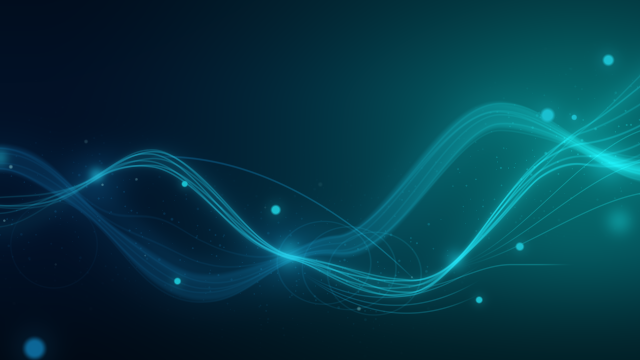
A WebGL 1 fragment shader for this background:

```glsl
precision highp float;
// Two woven ribbons of light cross a navy to teal gradient with floating motes.
// Ribbon paths are sums of smoothsteps; strands are offset copies that pinch
// at shared knots. Soft discs, thin arcs and hashed dust fill the space around.
uniform vec2 u_resolution;

const vec3 NAVY = vec3(0.006, 0.066, 0.15);
const vec3 DEEP_TEAL = vec3(0.008, 0.185, 0.25);
const vec3 EMERALD = vec3(0.01, 0.245, 0.19);
const vec3 BLUE = vec3(0.04, 0.34, 0.5);
const vec3 TEAL = vec3(0.08, 0.56, 0.56);
const vec3 CYAN = vec3(0.1, 0.75, 0.81);
const vec3 PALE = vec3(0.65, 0.95, 0.95);
const vec3 PEAK = vec3(0.25, 0.72, 0.75);

vec2 hash2(vec2 p) {
  vec3 q = fract(p.xyx * vec3(0.1031, 0.103, 0.0973));
  q += dot(q, q.yzx + 33.33);
  return fract((q.xx + q.yz) * q.zy);
}

// Heights of the bright ribbon and of the veil
float ribbonPath(float x) {
  return 0.37 + 0.19 * smoothstep(0.0, 0.41, x) - 0.266 * smoothstep(0.417, 0.81, x)
    - 0.093 * smoothstep(0.74, 1.11, x) + 0.391 * smoothstep(1.134, 1.62, x)
    + 0.3 * smoothstep(1.505, 1.99, x);
}

float veilPath(float x) {
  return 0.56 - 0.359 * smoothstep(0.0, 0.567, x) + 0.116 * smoothstep(0.579, 0.926, x)
    + 0.363 * smoothstep(0.937, 1.389, x) - 0.155 * smoothstep(1.389, 1.806, x);
}

// Converts a slope into the factor from vertical to perpendicular distance
float slopeScale(float rise, float run) {
  return run / length(vec2(rise, run));
}

float bump(float x, float center, float width) {
  float t = (x - center) / width;
  return exp(-t * t);
}

float stroke(float d, float halfWidth, float px) {
  return 1.0 - smoothstep(max(halfWidth - px, 0.0), halfWidth + px, abs(d));
}

float span(float x, float a, float b) {
  return smoothstep(a, a + 0.12, x) * (1.0 - smoothstep(b - 0.12, b, x));
}

float halo(vec2 p, float x, float y, float radius) {
  return bump(length(p - vec2(x, y)), 0.0, radius);
}

float disc(vec2 p, float x, float y, float r) {
  float d = length(p - vec2(x, y));
  return 1.0 - smoothstep(r * 0.55, r * 1.2, d) + 0.18 * bump(d, 0.0, r * 2.0);
}

float ring(vec2 p, vec2 center, vec2 radii, float px) {
  return stroke((length((p - center) / radii) - 1.0) * radii.y, 0.001, px);
}

// One randomly placed mote per grid cell, with varied size and strength
float dust(vec2 p, float cells, float radius) {
  vec2 id = floor(p * cells);
  vec2 kind = hash2(id + 71.0);
  float d = length(fract(p * cells) - 0.2 - 0.6 * hash2(id)) / cells;
  float size = radius * (0.5 + kind.y);
  return step(kind.x, 0.2) * (1.0 - smoothstep(size * 0.2, size, d)) * (0.3 + 0.7 * kind.y);
}

vec3 background(vec2 p) {
  vec3 col = mix(NAVY, DEEP_TEAL, smoothstep(0.1, 1.2, p.x));
  vec2 d = (p - vec2(1.62, 0.6)) * vec2(1.0, 1.1);
  col += EMERALD * exp(-3.5 * dot(d, d));
  col *= mix(0.5, 1.0, smoothstep(-0.08, 0.35, p.y));
  return col * mix(1.0, 0.75, smoothstep(0.7, 1.1, p.y));
}

void main() {
  float px = 1.0 / u_resolution.y;
  vec2 p = gl_FragCoord.xy / u_resolution * vec2(1.77778, 1.0);
  float x = p.x;
  float ribbonY = ribbonPath(x);
  float veilY = veilPath(x);
  float ribbonScale = slopeScale(ribbonPath(x + 0.01) - ribbonY, 0.01);
  float ribbonD = (p.y - ribbonY) * ribbonScale;
  float veilD = (p.y - veilY) * slopeScale(veilPath(x + 0.01) - veilY, 0.01);
  vec3 tint = mix(BLUE, TEAL, smoothstep(0.6, 1.6, x));

  // Haze and translucent veil with faint threads
  float pinch = bump(x, 0.27, 0.12) + bump(x, 0.8, 0.13) + bump(x, 1.62, 0.14);
  float veilWidth = 0.012 + 0.024 * (1.0 - min(pinch, 1.0));
  float edge = abs(veilD) / veilWidth;
  float veil = 0.08 * bump(ribbonD, 0.0, 0.06) + 0.1 * bump(veilD, 0.0, 0.08);
  veil += (1.0 - smoothstep(0.7, 1.25, edge)) * (0.2 + 0.12 * edge * edge);
  veil += 0.14 * bump(veilD, 0.05, 0.04) * bump(x, 0.48, 0.17);
  for (int i = 0; i < 6; i++) {
    float k = float(i) / 2.5 - 1.0;
    float shift = veilWidth * (k + 0.25 * sin(x * 6.0 + k * 4.0));
    shift += 0.1 * max(k, 0.0) * bump(x, 0.5, 0.16);
    veil += 0.12 * stroke(veilD - shift, 0.0016, px);
  }
  vec3 light = tint * veil;
  light += TEAL * 0.7 * bump(veilD, 0.0, 0.015) * smoothstep(1.5, 1.75, x);

  // Bright ribbon strands, fanning out at both ends
  float knots = bump(x, 0.27, 0.1) + bump(x, 0.8, 0.12) + bump(x, 1.27, 0.1);
  float spread = 0.005 + 0.021 * (1.0 - min(knots, 1.0));
  float gain = 0.24 + 0.36 * smoothstep(0.1, 0.45, x) - 0.32 * smoothstep(1.35, 1.65, x);
  float fan = 0.1 * (1.0 - smoothstep(0.0, 0.27, x)) - 0.24 * smoothstep(1.48, 1.85, x);
  light += TEAL * 0.25 * gain * bump(ribbonD, 0.0, spread + 0.006);
  for (int i = 0; i < 7; i++) {
    float k = float(i) / 6.0;
    float d = ribbonD - ribbonScale * (spread * sin(x * 4.0 + k * 5.5) + fan * k);
    float strength = gain * (0.5 + 0.5 * fract(k * 3.7));
    light += CYAN * strength * (0.8 * stroke(d, 0.0012, px) + 0.07 * bump(d, 0.0, 0.008));
  }

  // Loose arcs and loops
  float t = (x - 0.45) / 0.72;
  float arcs = stroke((p.y - 0.565 + 0.36 * t * t) * 0.8, 0.001, px) * span(x, 0.4, 1.18);
  arcs += 0.7 * stroke(p.y - 0.2 - 0.065 * smoothstep(1.15, 1.42, x), 0.001, px) * span(x, 1.13, 1.6);
  for (int i = 0; i < 3; i++) {
    float k = float(i);
    t = x - 1.13 + 0.03 * k;
    arcs += 0.8 * stroke(p.y - 0.13 - 0.022 * k - 1.3 * t * t, 0.001, px) * span(x, 0.84, 1.34);
    arcs += 0.35 * ring(p, vec2(0.9 + 0.07 * k, 0.27 - 0.015 * k), vec2(0.13, 0.115), px);
    float rise = (0.22 + 0.09 * k) * smoothstep(1.2, 1.85, x);
    arcs += 0.6 * stroke(p.y - 0.25 - rise, 0.001, px) * smoothstep(1.25, 1.5, x);
  }
  arcs += 0.15 * ring(p, vec2(0.15, 0.32), vec2(0.12), px);
  light += tint * 0.45 * arcs;

  // Glowing knots
  light += CYAN * (0.6 * halo(p, 0.268, 0.514, 0.02) + 0.5 * halo(p, 0.8, 0.294, 0.034)
    + 0.3 * halo(p, 1.265, 0.277, 0.028) + 0.25 * halo(p, 1.69, 0.55, 0.05));
  light += TEAL * (0.35 * halo(p, 1.72, 0.385, 0.035) + 0.6 * halo(p, 0.0, 0.562, 0.022));
  light += BLUE * 0.25 * (halo(p, 0.27, 0.5, 0.08) + halo(p, 0.8, 0.29, 0.1));

  // Dust gathers near the ribbons; added light saturates softly
  float near = bump(p.y, 0.5 * (ribbonY + veilY) - 0.02, 0.15);
  light += tint * near * 0.3 * (dust(p, 30.0, 0.004) + dust(p + 3.7, 58.0, 0.003));
  vec3 col = background(p) + PEAK * (1.0 - exp(-light / PEAK));

  // Large floating discs and a few pale sparks
  float discs = disc(p, 1.69, 0.833, 0.016) + disc(p, 1.521, 0.68, 0.02)
    + disc(p, 0.766, 0.417, 0.014) + disc(p, 1.444, 0.315, 0.012)
    + disc(p, 1.331, 0.167, 0.01) + disc(p, 0.493, 0.219, 0.01)
    + disc(p, 0.513, 0.489, 0.009) + disc(p, 1.595, 0.674, 0.008);
  col = mix(col, CYAN, min(0.9 * discs, 1.0));
  col = mix(col, BLUE * 1.25, 0.8 * disc(p, 0.096, 0.032, 0.032));
  col = mix(col, PALE, 0.8 * near * dust(p + 9.3, 8.0, 0.007));
  gl_FragColor = vec4(clamp(col, 0.0, 1.0), 1.0);
}
```
